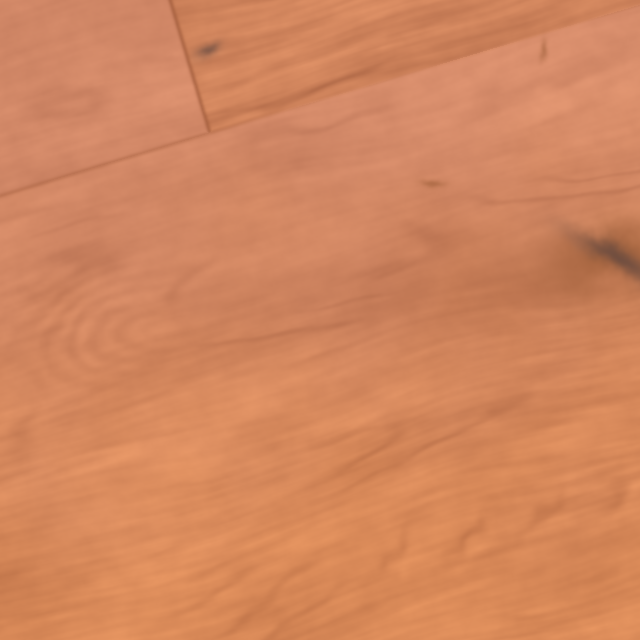
Give the GLSL for this texture, as a Shadertoy shader.

```glsl
const vec3 ORANGE_WOOD = vec3(0.856, 0.543, 0.348);
const vec3 PINK_WOOD = vec3(0.848, 0.556, 0.424);
const vec3 SEAM_COLOR = vec3(0.62, 0.35, 0.22);
const vec3 KNOT_HALO = vec3(0.58, 0.34, 0.19);
const vec3 KNOT_CORE = vec3(0.38, 0.28, 0.25);
const vec3 SHADE_TINT = vec3(1.0, 1.35, 1.50);   // dark grain turns browner
const vec2 BOARD_CORNER = vec2(0.328, 0.792);
const vec2 BIG_KNOT = vec2(0.962, 0.595);
const vec2 SMALL_KNOT = vec2(0.325, 0.92);
const float GRAIN_ANGLE = 0.29;
const float SEAM_WIDTH = 0.0038;
const float BROAD_TONE = 0.075;
const float STREAK_TONE = 0.100;
const float FIGURE_TONE = 0.055;
const float MOTTLE_TONE = 0.030;

vec2 hashGradient(vec2 cell) {
    vec3 h = fract(cell.xyx * vec3(0.1031, 0.1030, 0.0973));
    h += dot(h, h.yzx + 33.33);
    float angle = 6.2832 * fract((h.x + h.y) * h.z);
    return vec2(cos(angle), sin(angle));
}

float gradientNoise(vec2 p) {
    vec2 i = floor(p), f = p - i;
    vec2 u = f * f * f * (f * (f * 6.0 - 15.0) + 10.0);
    vec2 e = vec2(1.0, 0.0);
    float low = mix(dot(hashGradient(i), f), dot(hashGradient(i + e), f - e), u.x);
    float high = mix(dot(hashGradient(i + e.yx), f - e.yx),
                     dot(hashGradient(i + 1.0), f - 1.0), u.x);
    return 1.4 * mix(low, high, u.y);
}

float fbm(vec2 p) {
    float sum = 0.0, gain = 0.6;
    for (int i = 0; i < 4; i++) {
        sum += gain * gradientNoise(p);
        p = p * 2.03 + 17.3;
        gain *= 0.5;
    }
    return sum;
}

vec2 rotate(vec2 p, float angle) {
    float c = cos(angle), s = sin(angle);
    return vec2(c * p.x + s * p.y, c * p.y - s * p.x);
}

// Soft ellipse, 1 at the centre
float blob(vec2 p, vec2 radius) {
    p /= radius;
    return exp(-dot(p, p));
}

void mainImage(out vec4 fragColor, in vec2 fragCoord) {
    vec2 uv = fragCoord / iResolution.xy;
    vec2 q = rotate(uv - BOARD_CORNER, GRAIN_ANGLE);   // x along, y across the grain

    // Boards: one below the seam, two above it
    float upper = smoothstep(-0.004, 0.004, q.y);
    float upperRight = upper * smoothstep(-0.004, 0.004, q.x);
    float upperLeft = upper - upperRight;
    float seed = q.y < 0.0 ? 3.0 : (q.x < 0.0 ? 11.0 : 23.0);

    // Grain bends gently and parts around the big knot
    vec2 fromKnot = rotate(uv - BIG_KNOT, 0.12);
    vec2 g = q;
    g.y += 0.022 * gradientNoise(q * vec2(2.5, 5.0) + seed);
    g.y -= 0.5 * fromKnot.y * blob(fromKnot, vec2(0.18, 0.09));

    // Broad tone and streaks, strongest in the lower part and the upper right board
    float lower = 1.0 - smoothstep(0.25, 0.48, uv.y - 0.22 * uv.x);
    float strength = 0.42 + 0.40 * lower + 0.75 * upperRight;
    float tone = BROAD_TONE * fbm(g * vec2(1.8, 6.0) + seed);
    float streak = 0.65 * fbm(g * vec2(3.5, 30.0) + seed * 2.0)
                 + 0.40 * gradientNoise(g * vec2(9.0, 85.0) + seed);
    tone += STREAK_TONE * strength * streak;
    tone += MOTTLE_TONE * fbm(uv * vec2(24.0, 28.0));

    // Long broken contour lines of the figure
    float height = gradientNoise(g * vec2(1.4, 7.0) + seed + 5.0)
                 + 0.05 * gradientNoise(q * vec2(14.0, 30.0));
    float contour = pow(0.5 + 0.5 * sin(height * 20.0), 5.0);
    float broken = smoothstep(-0.05, 0.5, gradientNoise(q * vec2(3.0, 10.0) + 41.0));
    tone -= FIGURE_TONE * contour * broken;

    // Faint nested arcs at the left
    vec2 arcs = rotate(uv - vec2(0.27, 0.49), 0.2) * vec2(0.6, 1.4);
    float ring = length(arcs) + 0.018 * fbm(uv * 9.0);
    float arcMask = blob(uv - vec2(0.12, 0.49), vec2(0.11, 0.09));
    tone += 0.026 * arcMask * sin(ring * 240.0);

    // Slanted curls in the lower board
    for (int i = 0; i < 4; i++) {
        float n = float(i);
        vec2 c = uv - vec2(0.61 + 0.12 * n, 0.13 + 0.035 * n);
        c = rotate(c, 0.95 - 0.1 * n);
        c.y += 0.016 * gradientNoise(c * 28.0 + n * 7.0);
        tone -= 0.075 * blob(c, vec2(0.045, 0.010));
        tone += 0.030 * blob(c + vec2(0.0, 0.025), vec2(0.05, 0.014));
    }

    // Dusky band left of the big knot, redder heart of the board, dim corner
    tone -= 0.070 * blob(fromKnot + vec2(0.20, 0.035), vec2(0.28, 0.075));
    tone -= 0.036 * blob(rotate(uv - vec2(0.30, 0.50), 0.25), vec2(0.50, 0.16));
    tone -= 0.045 * blob(uv - vec2(0.0, 0.07), vec2(0.12, 0.07));
    tone -= 0.055 * upperRight + 0.018 * upperLeft + 0.005;

    // Base colour: pinker towards the top left
    float pink = smoothstep(0.10, 0.95, uv.y - 0.12 * uv.x + 0.12 + 0.18 * fbm(uv * 3.0));
    pink = clamp(pink + 0.15 * upperLeft - 0.50 * upperRight, 0.0, 1.0);
    vec3 color = mix(ORANGE_WOOD, PINK_WOOD, pink) * exp(tone * SHADE_TINT);

    // Big knot: wide ragged halo and a slanted grey core
    vec2 ragged = 0.030 * vec2(fbm(uv * 13.0), fbm(uv * 13.0 + 9.0));
    color = mix(color, KNOT_HALO, 0.28 * blob(fromKnot + ragged, vec2(0.17, 0.075)));
    color = mix(color, KNOT_HALO, 0.60 * blob(fromKnot + ragged, vec2(0.090, 0.042)));
    vec2 core = rotate(uv - BIG_KNOT, -0.55) + 0.6 * ragged;
    color = mix(color, KNOT_CORE, 0.75 * blob(core, vec2(0.070, 0.017)));

    // Small knot and two specks
    vec2 spot = rotate(uv - SMALL_KNOT, 0.35) + 0.4 * ragged;
    color = mix(color, KNOT_CORE, 0.65 * blob(spot, vec2(0.019, 0.010)));
    color = mix(color, KNOT_HALO, 0.50 * blob(uv - vec2(0.677, 0.716) + 0.4 * ragged, vec2(0.016, 0.007)));
    color = mix(color, KNOT_HALO, 0.45 * blob(uv - vec2(0.849, 0.922) + 0.3 * ragged, vec2(0.006, 0.014)));

    // Seams: clear at the left and the butt joint, fading to the right
    float longSeam = exp(-pow(q.y / SEAM_WIDTH, 2.0)) * mix(0.36, 0.06, smoothstep(-0.05, 0.15, q.x));
    float buttJoint = exp(-pow(q.x / SEAM_WIDTH, 2.0)) * upper * 0.60;
    color = mix(color, SEAM_COLOR, max(longSeam, buttJoint));

    fragColor = vec4(color, 1.0);
}
```
